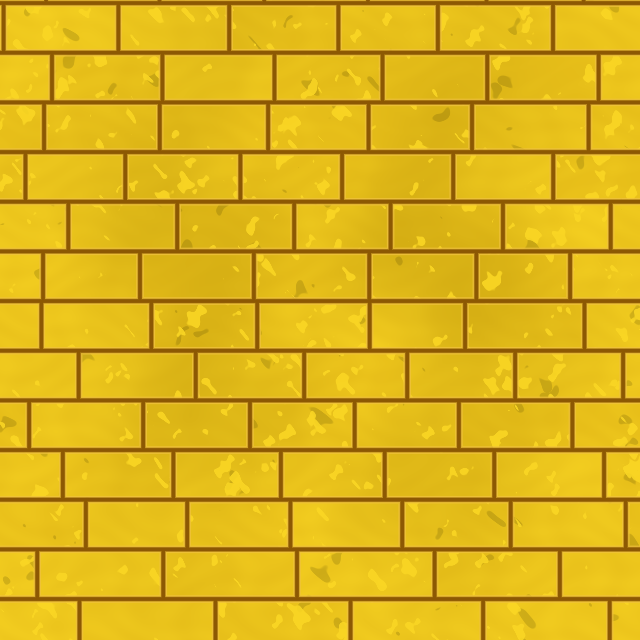
This texture is drawn by a Shadertoy shader. Its source:

```glsl
// A wall of golden bricks in thirteen staggered rows with thin brown mortar.
// Each row gets a wavy offset and jittered joints; cellular noise makes the worn
// flakes and pits, and layered sines make the broad soft shadows.

float hash(vec2 p) {
    vec3 q = fract(vec3(p.xyx) * vec3(0.1031, 0.1030, 0.0973));
    q += dot(q, q.yzx + 33.33);
    return fract((q.x + q.y) * q.z);
}

// Ragged bending of the plane, used to roughen round blobs
vec2 warp(vec2 p) {
    return p + 0.16 * sin(p.yx * 4.3 + vec2(0.0, 2.0))
             + 0.10 * sin(p.yx * 9.7 + p * 3.1 + vec2(1.0, 4.0));
}

// Signed distance to scattered blobs, one per unit cell, with random radius
float blobs(vec2 p, float minRadius, float maxRadius) {
    vec2 cell = floor(p);
    float d = 1.0;
    for (int j = -1; j <= 1; j++)
    for (int i = -1; i <= 1; i++) {
        vec2 c = cell + vec2(i, j);
        vec2 center = c + vec2(hash(c + 17.0), hash(c + 59.0));
        float radius = mix(minRadius, maxRadius, hash(c + 83.0));
        d = min(d, length(p - center) - radius);
    }
    return d;
}

// Horizontal position of joint i in a row counted from the top
float joint(float row, float i) {
    float pitch = row > 10.5 ? 0.206 : 0.168;
    float start = 0.083 - 0.042 * cos(6.2832 * row / 2.75) + 0.004 * (row - 6.0);
    return start + i * pitch + 0.024 * (hash(vec2(i + 9.0, row + 31.0)) - 0.5);
}

// Broad shadows, strongest around the middle of the wall
float shadow(vec2 p) {
    vec2 c = p - vec2(0.5, 0.56);
    float waves = 0.5 + 0.36 * cos(13.1 * (p.x - 0.26) + 0.6 * sin(11.0 * p.y))
                + 0.16 * sin(19.0 * p.y + 5.0 * p.x)
                + 0.10 * sin(31.0 * p.x - 17.0 * p.y);
    return clamp(waves, 0.0, 1.0) * exp(-5.5 * dot(c, c));
}

void mainImage(out vec4 fragColor, in vec2 fragCoord) {
    vec2 uv = fragCoord / iResolution.xy;
    float px = 1.0 / min(iResolution.x, iResolution.y);

    // Row and distance to its bed joints
    float course = (uv.y - 0.064) / 0.0776;
    float row = 11.0 - floor(course);
    float v = fract(course);
    float edgeY = min(v, 1.0 - v) * 0.0776;

    // Brick within the row and distance to its upright joints
    float edgeX = 1.0, brick = -2.0;
    for (int i = -2; i < 8; i++) {
        float offset = uv.x - joint(row, float(i));
        edgeX = min(edgeX, abs(offset));
        if (offset > 0.0) brick = float(i);
    }
    float edge = min(edgeX, edgeY) - 0.0034;
    vec2 id = vec2(brick + 5.0, row + 7.0);
    float tint = hash(id);
    float wear = hash(id + 41.0);

    // Face tone: brick tint, faint mottling and shadow
    float mottle = sin(uv.x * 47.0 + 3.0 * sin(uv.y * 39.0) + tint * 20.0)
                 * sin(uv.y * 61.0 + 2.0 * sin(uv.x * 33.0));
    float light = clamp(0.30 + 0.65 * (tint - 0.4) + 0.22 * mottle, 0.0, 1.0);
    vec3 color = mix(vec3(0.91, 0.75, 0.10), vec3(0.96, 0.815, 0.13), light);
    color = mix(color, vec3(0.79, 0.64, 0.06), 0.85 * shadow(uv));

    // Dark pits
    vec2 shift = id * 7.3;
    float pits = blobs(warp(uv * 17.0 + shift), -0.25, 0.22);
    float pitMask = 1.0 - smoothstep(-0.02, 0.03, pits);
    color = mix(color, color * vec3(0.87, 0.87, 0.80), pitMask * step(0.3, wear));

    // Bright flakes, more plentiful on worn bricks
    float flakes = blobs(warp(uv * vec2(34.0, 30.0) + shift.yx), -0.45, 0.42);
    flakes += mix(0.20, -0.07, wear);
    float flakeMask = 1.0 - smoothstep(-0.03, 0.04, flakes);
    color = mix(color, vec3(0.98, 0.84, 0.14), 0.88 * flakeMask);

    // Pale rim, then mortar
    float rim = 1.0 - smoothstep(0.0016, 0.0034, edge);
    color = mix(color, vec3(0.94, 0.76, 0.24), 0.8 * rim);
    float mortar = 1.0 - smoothstep(-px, px, edge);
    color = mix(color, vec3(0.55, 0.345, 0.01), mortar);

    fragColor = vec4(color, 1.0);
}
```
